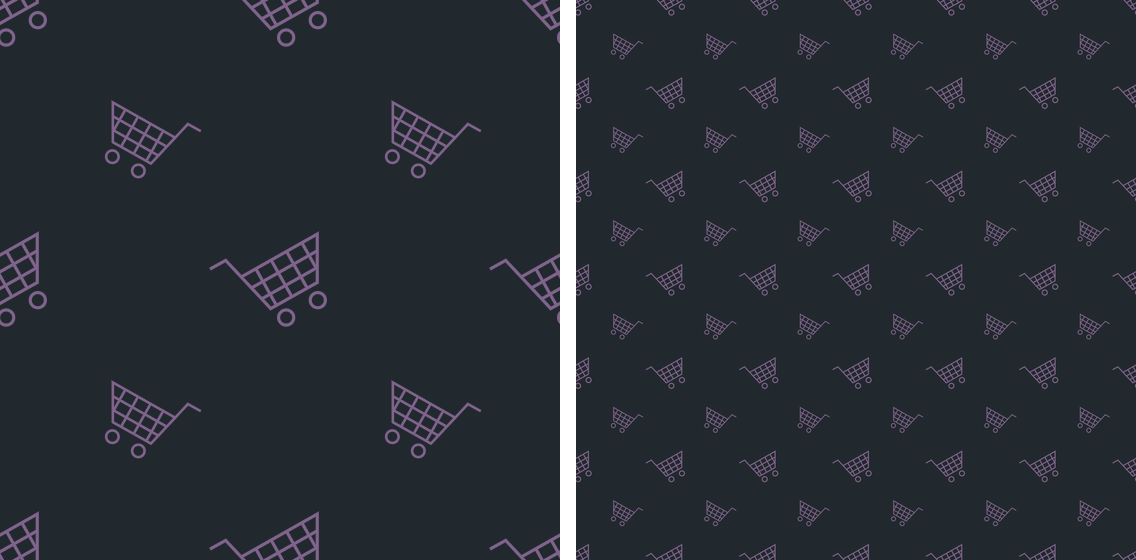
Left, the tile; right, the same tile 3 across and 3 down.
A three.js fragment shader for this pattern:

```glsl
varying vec2 vUv;

const float REPEATS = 2.0;
const vec3 BACKGROUND = vec3(0.133, 0.161, 0.180);
const vec3 LINE_COLOR = vec3(0.505, 0.392, 0.553);

// Placement of each cart's top front corner, in cell units
const vec2 LARGE_ANCHOR = vec2(0.133, 0.164);
const vec2 SMALL_ANCHOR = vec2(0.403, 0.634);
const float SMALL_SCALE = 0.82;

// Cart shape, relative to the top front corner of the basket
const vec2 GRIP = vec2(-0.383, -0.125);
const vec2 BEND = vec2(-0.327, -0.094);
const vec2 BASKET_BACK = vec2(-0.271, -0.153);
const vec2 BASKET_BOTTOM = vec2(-0.166, -0.266);
const vec2 BASKET_FRONT = vec2(0.0, -0.173);
const vec2 BASKET_TOP = vec2(0.0, 0.0);
const vec2 REAR_WHEEL = vec2(-0.111, -0.298);
const vec2 FRONT_WHEEL = vec2(0.002, -0.236);
const float WHEEL_RADIUS = 0.027;
const float HALF_LINE = 0.0056;
const vec2 MESH_SPACING = vec2(0.063, 0.052);

// Signed distance to the line a-b, positive on its left
float sideOf(vec2 p, vec2 a, vec2 b) {
  vec2 dir = normalize(b - a);
  return dot(p - a, vec2(-dir.y, dir.x));
}

float basketDistance(vec2 p) {
  float rim = sideOf(p, BASKET_BACK, BASKET_TOP);
  float front = sideOf(p, BASKET_TOP, BASKET_FRONT);
  float base = sideOf(p, BASKET_FRONT, BASKET_BOTTOM);
  float back = sideOf(p, BASKET_BOTTOM, BEND);
  float body = max(max(rim, front), max(base, back));

  // Wire mesh aligned with the rim, clipped to the basket
  vec2 along = normalize(BASKET_TOP - BASKET_BACK);
  vec2 meshPos = vec2(dot(p, along), rim);
  vec2 wires = abs(fract(meshPos / MESH_SPACING + 0.5) - 0.5) * MESH_SPACING;
  float mesh = max(min(wires.x, wires.y) - HALF_LINE, body);
  return min(abs(body) - HALF_LINE, mesh);
}

float handleDistance(vec2 p) {
  float bar = max(sideOf(p, GRIP, BEND), sideOf(p, BEND, BASKET_BOTTOM));
  float gripEnd = dot(GRIP - p, normalize(BEND - GRIP));
  float basketEnd = BASKET_BACK.y - p.y;
  return max(abs(bar) - HALF_LINE, max(gripEnd, basketEnd));
}

float wheelDistance(vec2 p, vec2 center) {
  return abs(length(p - center) - WHEEL_RADIUS) - HALF_LINE;
}

float cartDistance(vec2 p) {
  float wheels = min(wheelDistance(p, REAR_WHEEL), wheelDistance(p, FRONT_WHEEL));
  return min(wheels, min(basketDistance(p), handleDistance(p)));
}

// Wrapped offset from an anchor, so carts continue across cell borders
vec2 wrapAround(vec2 p, vec2 anchor) {
  return fract(p - anchor + 0.5) - 0.5;
}

void main() {
  vec2 cell = vUv * REPEATS;
  float pixel = REPEATS * fwidth(vUv.x);

  // One large cart and one smaller mirrored cart per cell
  vec2 largePos = wrapAround(cell, LARGE_ANCHOR);
  vec2 smallPos = wrapAround(cell, SMALL_ANCHOR) * vec2(-1.0, 1.0) / SMALL_SCALE;
  float dist = min(cartDistance(largePos), cartDistance(smallPos) * SMALL_SCALE);

  float ink = clamp(0.5 - dist / pixel, 0.0, 1.0);
  gl_FragColor = vec4(mix(BACKGROUND, LINE_COLOR, ink), 1.0);
}
```
